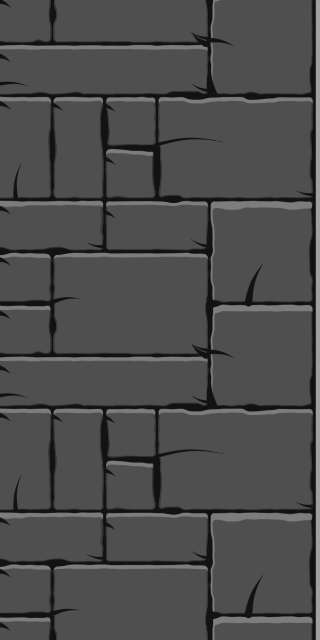
This texture is drawn by a WebGL 1 fragment shader. Its source:

```glsl
precision mediump float;
// Cartoon wall of dark stone blocks: a 6 x 6 unit layout of thirteen blocks, stacked down the canvas.
// Each block is a rounded box with a worn outline, a lit top lip, chips and tapered cracks;
// a pale strip closes the right side.

uniform vec2 u_resolution;

const vec2 UNITS = vec2(6.115, 12.32);  // layout units across and down the canvas
const float TOP_OFFSET = 1.845;         // units of the layout cut off above the first full repeat
const float TILE = 6.0;                 // layout units per repeat
const float STRIP_START = 6.035;        // left side of the pale strip
const float GAP = 0.028;                // half width of a joint
const float CORNER = 0.07;              // corner radius
const float WEAR = 0.045;               // depth of worn bites in the outline
const float SHADE_WIDTH = 0.035;        // soft dark rim inside a block
const float LIP = 0.075;                // thickness of the lit top
const vec2 BIG_LIP = vec2(0.035, 0.12); // side and top light on square blocks

const vec3 JOINT = vec3(0.07);
const vec3 RIM = vec3(0.18);
const vec3 STONE = vec3(0.31);
const vec3 LIGHT = vec3(0.49);
const vec3 STRIP = vec3(0.63);

float hash(vec2 p) {
  return fract(sin(dot(p, vec2(127.1, 311.7))) * 43758.545);
}

float noise(vec2 p) {
  vec2 i = floor(p);
  vec2 f = fract(p);
  f = f * f * (3.0 - 2.0 * f);
  return mix(mix(hash(i), hash(i + vec2(1.0, 0.0)), f.x),
             mix(hash(i + vec2(0.0, 1.0)), hash(i + 1.0), f.x), f.y);
}

// Block covering a unit cell, as origin and size; y runs down
vec4 blockAt(vec2 c) {
  if (c.y < 2.0) {
    if (c.x < 2.0) return vec4(c.x, 0.0, 1.0, 2.0);
    if (c.x < 3.0) return vec4(c, 1.0, 1.0);
    return vec4(3.0, 0.0, 3.0, 2.0);
  }
  if (c.x > 3.0) return vec4(4.0, 2.0 * floor(c.y / 2.0), 2.0, 2.0);
  if (c.y < 3.0) return vec4(2.0 * floor(c.x / 2.0), 2.0, 2.0, 1.0);
  if (c.y > 4.0) return vec4(0.0, 5.0, 4.0, 1.0);
  if (c.x < 1.0) return vec4(c, 1.0, 1.0);
  return vec4(1.0, 3.0, 3.0, 2.0);
}

// Signed distance to a rounded box between two corners
float boxDistance(vec2 p, vec2 lo, vec2 hi) {
  vec2 d = abs(p - 0.5 * (lo + hi)) - 0.5 * (hi - lo) + CORNER;
  return length(max(d, 0.0)) + min(max(d.x, d.y), 0.0) - CORNER;
}

// Slightly bent sliver, wide at the root and pointed at the tip
float crack(vec2 p, vec2 root, vec2 tip, float width) {
  vec2 axis = tip - root;
  vec2 v = p - root;
  float h = clamp(dot(v, axis) / dot(axis, axis), 0.0, 1.0);
  v += vec2(-axis.y, axis.x) * 0.07 * sin(h * 3.1416);
  return length(v - axis * h) - width * (1.0 - h);
}

// Small chips at the upper left and lower right of a block
float chips(vec2 q, vec2 size, float seed) {
  float d = 1.0;
  if (min(size.x, size.y) < 1.5) {
    float y = 0.15 + 0.1 * seed;
    d = crack(q, vec2(0.0, y), vec2(0.2, y + 0.11), 0.045);
  }
  if (size.x > 1.5 && size.x != size.y) {
    vec2 tip = size - vec2(0.34, 0.16 + 0.08 * seed);
    d = min(d, crack(q, size - vec2(0.0, 0.1), tip, 0.035));
  }
  return d;
}

// Long cracks of the layout
float longCracks(vec2 t) {
  float d = crack(t, vec2(0.30, 1.97), vec2(0.40, 1.30), 0.045);
  d = min(d, crack(t, vec2(3.03, 0.93), vec2(4.27, 0.89), 0.032));
  d = min(d, crack(t, vec2(4.75, 3.98), vec2(5.03, 3.22), 0.075));
  d = min(d, crack(t, vec2(1.00, 3.97), vec2(1.52, 3.90), 0.045));
  d = min(d, crack(t, vec2(3.93, 5.00), vec2(3.66, 4.78), 0.060));
  d = min(d, crack(t, vec2(4.00, 4.93), vec2(4.47, 5.04), 0.050));
  d = min(d, crack(t, vec2(0.00, 5.77), vec2(0.53, 5.81), 0.035));
  return min(d, crack(t, vec2(4.07, 6.00), vec2(4.03, 5.35), 0.100));
}

void main() {
  vec2 uv = gl_FragCoord.xy / u_resolution;
  vec2 p = vec2(uv.x, 1.0 - uv.y) * UNITS - vec2(0.0, TOP_OFFSET);
  float aa = 0.75 * UNITS.y / u_resolution.y;

  // Find the block and the position inside it
  vec2 t = vec2(p.x, mod(p.y, TILE));
  vec4 block = blockAt(min(floor(t), TILE - 1.0));
  vec2 size = block.zw;
  vec2 q = t - block.xy;

  // Worn outline; blocks at the left side run off the canvas
  float wear = WEAR * smoothstep(0.58, 0.95, noise(t * 2.7 + 4.0)) + 0.018 * (noise(t * 7.0) - 0.5);
  vec2 lo = vec2(block.x < 0.5 ? -0.3 : GAP, GAP);
  float d = boxDistance(q, lo, size - GAP) + wear;

  // Stone, dark rim, then the lit lip left by a shifted copy of the outline
  vec3 color = mix(RIM, STONE, smoothstep(0.0, SHADE_WIDTH, -d));
  vec2 lip = size == vec2(2.0) ? BIG_LIP : vec2(0.0, LIP);
  float below = boxDistance(q - lip, lo, size - GAP + vec2(0.0, 1.0)) + wear;
  color = mix(color, LIGHT, smoothstep(-aa, aa, below));

  // Cracks and joints
  float broken = min(chips(q, size, hash(block.xy)), longCracks(t));
  float dark = max(smoothstep(-aa, aa, d), smoothstep(aa, -aa, broken));
  color = mix(color, JOINT, dark);

  color = mix(color, STRIP, smoothstep(-aa, aa, p.x - STRIP_START));
  gl_FragColor = vec4(color, 1.0);
}
```
